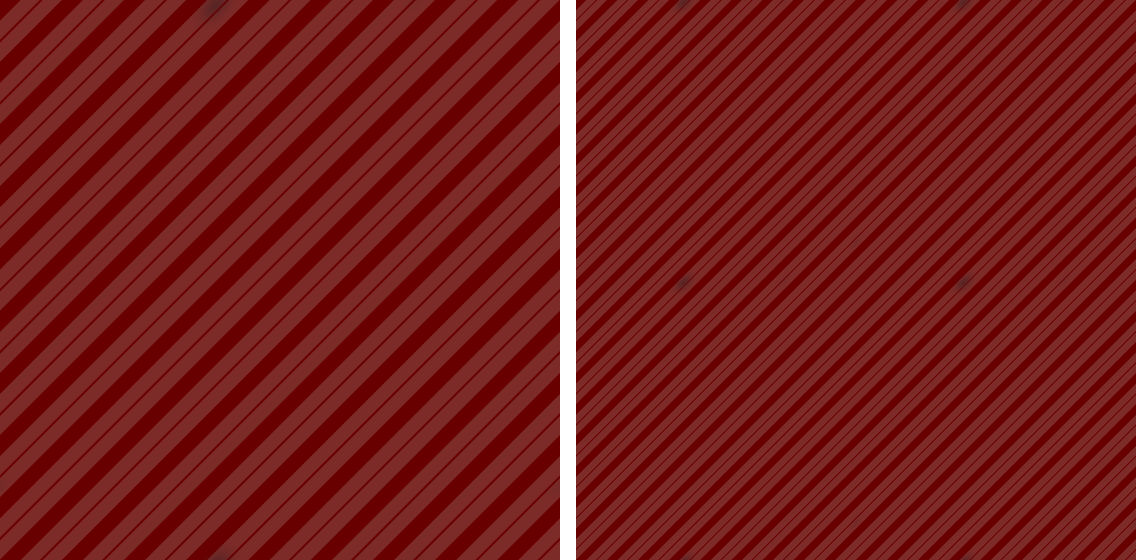
Left, the tile; right, the same tile 2 across and 2 down.
This pattern is drawn by a WebGL 1 fragment shader. Its source:

```glsl
precision highp float;
// Diagonal ribbon stripes rising to the right: a broad dark band and a hairline
// alternate at half-period spacing on a lighter ground, from one folded coordinate.
// A few faint smudges, measured with wrapped distance, tile with the stripes.

uniform vec2 u_resolution;

const float REPEATS = 9.0;          // whole periods across and down
const float BAND_CENTER = 0.162;    // positions and widths in periods
const float BAND_WIDTH = 0.340;
const float HAIRLINE_WIDTH = 0.046;
const vec3 GROUND_COLOR = vec3(0.490, 0.170, 0.160);
const vec3 STRIPE_COLOR = vec3(0.408, 0.000, 0.000);
const vec3 SMUDGE_COLOR = vec3(0.270, 0.130, 0.130);

// Coverage of a stripe, given the distance from its center line.
float stripe(float dist, float width, float pixel) {
    return clamp((0.5 * width - dist) / pixel + 0.5, 0.0, 1.0);
}

// Soft spot stretched along the stripes, repeating over the unit square.
float smudge(vec2 uv, vec2 center, float size) {
    vec2 offset = fract(uv - center + 0.5) - 0.5;
    float along = (offset.x + offset.y) * 0.7071;
    float across = (offset.x - offset.y) * 0.7071;
    return exp(-(along * along * 0.5 + across * across * 1.6) / (size * size));
}

void main() {
    vec2 uv = gl_FragCoord.xy / u_resolution;
    float pixel = length(REPEATS / u_resolution);

    // Folded distances to the nearest band and to the hairline midway between bands
    float phase = REPEATS * (uv.x - uv.y) - BAND_CENTER;
    float bandDist = abs(fract(phase + 0.5) - 0.5);
    float hairlineDist = 0.5 - bandDist;
    float ink = max(stripe(bandDist, BAND_WIDTH, pixel),
                    stripe(hairlineDist, HAIRLINE_WIDTH, pixel));
    vec3 color = mix(GROUND_COLOR, STRIPE_COLOR, ink);

    // Faint wear, mostly visible on the lighter ground
    float wear = 0.65 * smudge(uv, vec2(0.385, 0.990), 0.022)
               + 0.12 * smudge(uv, vec2(0.740, 0.998), 0.016)
               + 0.18 * smudge(uv, vec2(0.998, 0.130), 0.014);
    color = mix(color, SMUDGE_COLOR, wear * (1.0 - 0.6 * ink));

    gl_FragColor = vec4(color, 1.0);
}
```
